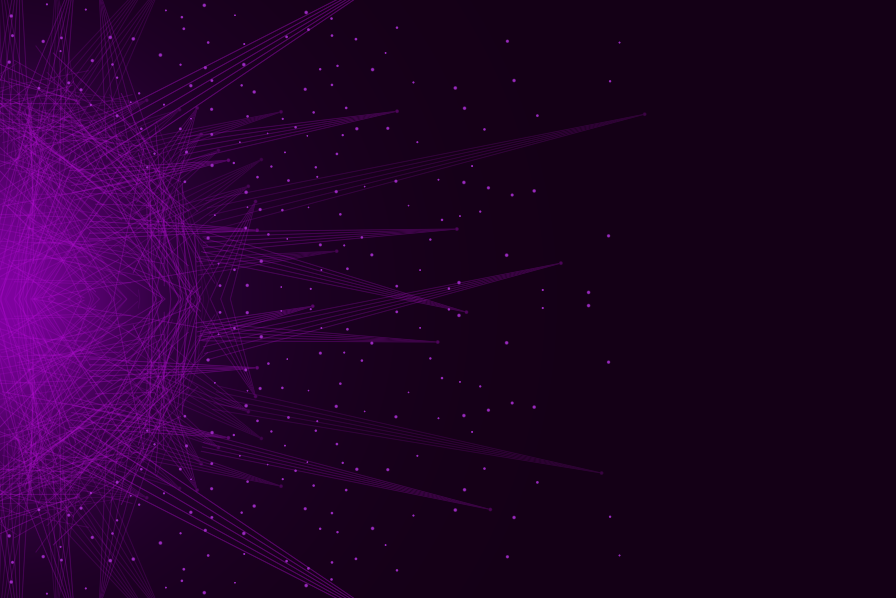
Give the GLSL for this background, as a WebGL 1 fragment shader.

```glsl
precision highp float;
// Violet web of fine threads glowing at the left, with spikes and scattered sparks on dark plum.
uniform vec2 u_resolution;

const vec3 PLUM = vec3(0.078, 0.0, 0.085);
const vec3 HALO = vec3(0.6, 0.02, 0.92);
const vec3 VIOLET = vec3(0.62, 0.01, 0.77);
const vec3 THREAD = vec3(0.74, 0.05, 0.87);
const vec3 SPARK = vec3(0.66, 0.18, 0.82);

float hash(float n) {
  return fract(sin(n * 12.9898 + 4.1) * 43758.5);
}

float hash2(vec2 c) {
  return fract(sin(dot(c, vec2(127.1, 311.7))) * 43758.5);
}

vec2 polar(float radius, float angle) {
  return radius * vec2(cos(angle), sin(angle));
}

// Thin segment from a to b, at least one pixel soft
float thread(vec2 p, vec2 a, vec2 b) {
  vec2 ab = b - a;
  float t = clamp(dot(p - a, ab) / dot(ab, ab), 0.0, 1.0);
  float width = max(0.0018, 0.9 / u_resolution.y);
  return 1.0 - smoothstep(0.0, width, length(p - a - ab * t));
}

float disc(vec2 p, vec2 center, float radius) {
  return 1.0 - smoothstep(radius * 0.4, radius * 1.4, length(p - center));
}

// Five threads running from a spread root to one tip
float fan(vec2 p, vec2 root, vec2 tip, float spread) {
  vec2 axis = normalize(tip - root);
  vec2 side = vec2(-axis.y, axis.x) * spread;
  float cover = disc(p, tip, 0.003) * 1.6;
  for (int i = 0; i < 5; i++) {
    float offset = float(i) * 0.25 - 0.5;
    cover = max(cover, thread(p, root + side * offset, tip));
  }
  return cover;
}

// Random chords that gather along a rounded rim
float rimWeb(vec2 q) {
  float sum = 0.0;
  for (int i = 0; i < 130; i++) {
    float n = float(i) * 5.0;
    float a = mix(-0.3, 1.75, hash(n));
    float b = a + mix(0.2, 1.1, hash(n + 1.0)) * (hash(n + 2.0) < 0.5 ? -1.0 : 1.0);
    float ra = mix(0.14, 0.37, sqrt(hash(n + 3.0))) + 0.12 * max(sin(a) - 0.5, 0.0);
    float rb = mix(0.16, 0.37, sqrt(hash(n + 4.0)));
    sum += thread(q, polar(ra, a), polar(rb, b)) * mix(0.12, 0.42, hash(n + 2.5));
  }
  return sum;
}

// Random strands running from the left edge through the core
float coreWeb(vec2 q) {
  float sum = 0.0;
  for (int i = 0; i < 110; i++) {
    float n = float(i) * 4.0 + 900.0;
    vec2 start = vec2(0.1 * hash(n) - 0.04, mix(-0.1, 0.34, hash(n + 1.0)));
    vec2 end = polar(mix(0.14, 0.34, hash(n + 2.0)), mix(-0.4, 1.5, hash(n + 3.0)));
    sum += thread(q, start, end) * mix(0.15, 0.4, hash(n + 1.5));
  }
  return sum;
}

// Loose random spikes around the rim
float bristles(vec2 q) {
  float sum = 0.0;
  for (int i = 0; i < 16; i++) {
    float n = float(i) * 4.0 + 700.0;
    float a = 0.3 + 1.3 * (float(i) + hash(n)) / 16.0;
    vec2 root = polar(mix(0.18, 0.34, hash(n + 1.0)), a + 1.1 * (hash(n + 2.0) - 0.5));
    vec2 tip = polar(mix(0.39, 0.52, hash(n + 3.0)) + 0.1 * step(1.0, a), a);
    sum += fan(q, root, tip, 0.08) * mix(0.14, 0.34, hash(n + 1.5));
  }
  return sum;
}

// Long spikes: mirrored pairs in q, single ones in p
float spikes(vec2 p, vec2 q) {
  float sum = fan(q, vec2(0.12, 0.23), vec2(0.68, 0.56), 0.08) * 0.55;
  sum += fan(q, vec2(0.15, 0.12), vec2(0.43, 0.115), 0.04) * 0.42;
  sum += fan(q, vec2(0.12, 0.19), vec2(0.382, 0.232), 0.05) * 0.4;
  sum += fan(q, vec2(0.2, 0.24), vec2(0.47, 0.313), 0.04) * 0.24;
  sum += fan(p, vec2(0.35, 0.14), vec2(1.078, 0.309), 0.05) * 0.2;
  sum += fan(p, vec2(0.3, 0.25), vec2(0.664, 0.314), 0.04) * 0.32;
  sum += fan(p, vec2(0.34, 0.095), vec2(0.764, 0.117), 0.035) * 0.32;
  sum += fan(p, vec2(0.34, -0.08), vec2(0.938, 0.06), 0.045) * 0.3;
  sum += fan(p, vec2(0.34, 0.09), vec2(0.78, -0.022), 0.045) * 0.32;
  sum += fan(p, vec2(0.34, -0.055), vec2(0.732, -0.072), 0.03) * 0.32;
  sum += fan(p, vec2(0.33, -0.055), vec2(0.523, -0.012), 0.03) * 0.38;
  sum += fan(p, vec2(0.33, 0.055), vec2(0.563, 0.08), 0.03) * 0.25;
  sum += fan(p, vec2(0.36, -0.165), vec2(1.006, -0.291), 0.04) * 0.18;
  sum += fan(p, vec2(0.34, -0.24), vec2(0.82, -0.352), 0.03) * 0.28;
  return sum;
}

// One jittered spark per grid cell, thinning out to the right
float sparks(vec2 q) {
  const float CELL = 0.042;
  vec2 id = floor(q / CELL);
  vec2 jitter = vec2(hash2(id + 17.0), hash2(id + 41.0));
  vec2 center = (id + 0.12 + 0.76 * jitter) * CELL;
  float reach = length(center * vec2(1.0, 1.1));
  float density = 0.8 * (1.0 - smoothstep(0.5, 1.12, reach)) * smoothstep(0.32, 0.4, reach);
  density += 0.02 * (1.0 - step(1.25, reach));
  float size = mix(0.0015, 0.0031, hash2(id + 73.0));
  return disc(q, center, size) * step(hash2(id + 5.0), density);
}

void main() {
  vec2 p = gl_FragCoord.xy / u_resolution.y - vec2(0.0, 0.5);
  vec2 q = vec2(p.x, abs(p.y));

  // Bright core inside a wide halo
  vec2 core = q / vec2(0.19, 0.25);
  vec3 color = mix(PLUM, HALO, 0.2 * exp(-dot(q, q) / 0.22));
  color = mix(color, VIOLET, 0.72 * exp(-dot(core, core)));

  float light = rimWeb(q) + coreWeb(q) + bristles(q) + spikes(p, q);
  color = mix(color, THREAD, 0.85 * (1.0 - exp(-light)));
  color = mix(color, SPARK, 0.9 * sparks(q));
  gl_FragColor = vec4(color, 1.0);
}
```
